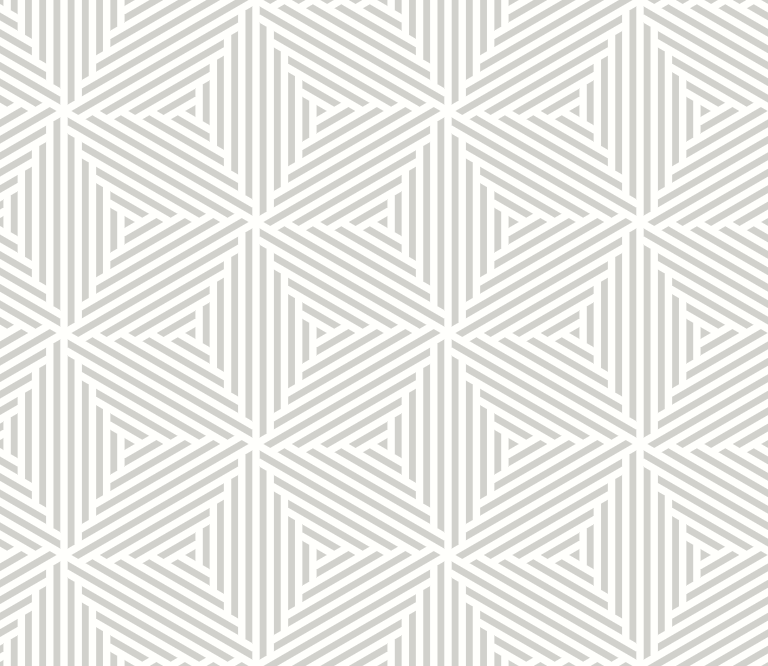
This pattern is drawn by a Shadertoy shader. Its source:

```glsl
const vec3 PAPER = vec3(1.0, 1.0, 0.99);
const vec3 INK = vec3(0.82, 0.82, 0.80);
const vec2 REPEATS = vec2(2.0, 3.0);       // whole repeats across and down
const vec2 ORIGIN = vec2(1.0 / 12.0, 0.5); // a star centre, in canvas fractions
const float STRIPES = 13.5;                // stripe pitches per triangle height
const float BAR = 0.48;                    // bar width, in pitches
const float CORE_RING = 4.0;               // ring filled by the central triangle
const float HALF_ROOT3 = 0.8660254;

float maxOf(vec3 v) { return max(v.x, max(v.y, v.z)); }
float minOf(vec3 v) { return min(v.x, min(v.y, v.z)); }

// Distances to the left, lower and upper sides of the triangle, in heights.
// Triangles pointing the other way are half-turned copies.
vec3 sideDistances(vec2 p) {
    float across = p.x / HALF_ROOT3;
    vec3 f = fract(vec3(across, p.y - 0.5 * across, -p.y - 0.5 * across));
    return f.x + f.y + f.z > 1.5 ? 1.0 - f : f;
}

// Nested bars: each overlaps the next side's bar and stops short of the previous one.
float pinwheelBars(vec3 sides) {
    vec3 s = sides - 0.5 * (1.0 - BAR);
    vec3 ring = max(round(s - 0.5 * BAR), 0.0);
    vec3 band = abs(s - ring - 0.5 * BAR) - 0.5 * BAR;
    vec3 stopShort = ring + 1.0 - s.zxy;
    vec3 overlap = ring - s.yzx;
    float bars = minOf(max(band, max(stopShort, overlap)));
    float core = maxOf(CORE_RING - s);
    return min(bars, core);
}

void mainImage(out vec4 fragColor, in vec2 fragCoord) {
    vec2 uv = fragCoord / iResolution.xy;
    vec2 p = (uv - ORIGIN) * REPEATS * vec2(2.0 * HALF_ROOT3, 1.0);

    float dist = pinwheelBars(sideDistances(p) * STRIPES);

    // One pixel of smoothing, expressed in stripe pitches
    float pixel = 2.0 * REPEATS.x * STRIPES / iResolution.x;
    float ink = clamp(0.5 - dist / pixel, 0.0, 1.0);
    fragColor = vec4(mix(PAPER, INK, ink), 1.0);
}
```
